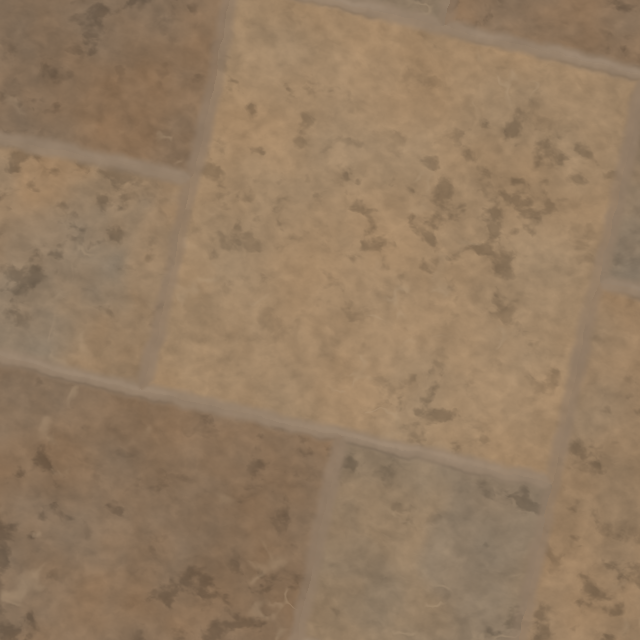
Reproduce this texture procedurally as a WebGL 1 fragment shader.

```glsl
precision highp float;
// Worn sandstone paving: large and small square slabs in a tilted pinwheel layout with soft mortar joints.

uniform vec2 u_resolution;

#define TILT 0.223                  // rotation of the paving, radians
#define BIG 0.655                   // side of a large slab
#define SMALL 0.335                 // side of a small slab
#define JOINT 0.0125                // half width of a mortar joint
#define ANCHOR vec2(0.224, 0.391)   // lower left corner of the central slab
#define PITS 0.17                   // strength of the dark pits
#define SCRATCHES 0.34              // strength of the pale flakes
#define MOTTLE 0.11                 // strength of the cloudy variation

const vec3 BUFF = vec3(0.628, 0.522, 0.404);
const vec3 BROWN = vec3(0.535, 0.438, 0.343);
const vec3 OLIVE = vec3(0.560, 0.480, 0.388);
const vec3 SLATE = vec3(0.515, 0.455, 0.385);
const vec3 CREAM = vec3(0.700, 0.605, 0.490);
const vec3 MORTAR = vec3(0.580, 0.500, 0.418);
const vec3 DUSK = vec3(0.563, 0.480, 0.398);

float hash(vec2 p) {
  vec3 h = fract(vec3(p.xyx) * 0.1031);
  h += dot(h, h.yzx + 33.33);
  return fract((h.x + h.y) * h.z);
}

float noise(vec2 p) {
  vec2 i = floor(p), f = fract(p);
  f = f * f * (3.0 - 2.0 * f);
  return mix(mix(hash(i), hash(i + vec2(1.0, 0.0)), f.x),
             mix(hash(i + vec2(0.0, 1.0)), hash(i + vec2(1.0, 1.0)), f.x), f.y);
}

float fbm(vec2 p) {
  float sum = 0.0, amp = 0.533;
  for (int k = 0; k < 4; k++) {
    sum += amp * noise(p);
    p = mat2(1.6, 1.2, -1.2, 1.6) * p + 17.3;
    amp *= 0.5;
  }
  return sum;
}

// Signed distance to a square with slightly worn corners
float slabDistance(vec2 p, float halfSide) {
  const float radius = 0.012;
  vec2 d = abs(p) - halfSide + radius;
  return length(max(d, 0.0)) + min(max(d.x, d.y), 0.0) - radius;
}

// Surface of one slab; 'local' is measured from its centre
vec3 stone(vec2 local, vec2 id, bool isBig) {
  vec2 p = local + 7.3 * id + (isBig ? 40.0 : 61.7);
  float family = floor(mod(id.x + 2.0 * id.y + 0.5, 4.0));
  float dark = smoothstep(0.5, 2.0, family);
  float patches = fbm(p * 5.0);
  float mottle = fbm(p * 19.0 + 5.0);
  float grain = fbm(p * vec2(60.0, 75.0));

  // Base tone, with grey weathering mostly on the small slabs
  vec3 color = mix(BUFF, BROWN, dark);
  float grey = 0.08;
  if (!isBig) {
    color = family > 2.5 ? mix(BUFF, BROWN, 0.3) : mix(OLIVE, SLATE, 0.5 * dark);
    grey = 0.60;
    color = mix(color, BUFF, 0.45 * smoothstep(0.5, 0.68, fbm(p * 6.0 + 9.0)));
  }
  color = mix(color, SLATE, grey * smoothstep(0.48, 0.72, patches));
  color *= 1.0 + MOTTLE * ((patches - 0.5) + 1.3 * (mottle - 0.5) + 1.5 * (grain - 0.5));
  color += vec3(0.025, 0.0, -0.020) * (fbm(p * 9.0 + 31.0) - 0.5) * (1.0 + dark);

  // Small ragged pits, gathered in loose clusters
  float cluster = smoothstep(0.32, 0.66, fbm(p * 7.0 + 23.0));
  float speck = fbm(p * vec2(34.0, 42.0) + 11.0);
  float pit = smoothstep(0.56, 0.80, speck + 0.10 * (cluster - 0.5));
  color *= 1.0 - PITS * pit * (0.25 + 0.75 * cluster);

  // Broken pale flakes along ragged crests
  vec2 bend = 0.05 * vec2(mottle, fbm(p * 21.0 + 53.0));
  float crest = 1.0 - abs(2.0 * noise((p + bend) * vec2(24.0, 34.0)) - 1.0);
  float region = smoothstep(0.52, 0.68, fbm(p * 7.0 + 71.0));
  float broken = smoothstep(0.45, 0.70, noise(p * 33.0 + 83.0));
  return mix(color, CREAM, SCRATCHES * smoothstep(0.72, 1.0, crest) * region * broken);
}

void main() {
  vec2 uv = gl_FragCoord.xy / u_resolution.y;
  float pixel = 1.0 / u_resolution.y;

  // Paving axes: x along the rows, y down the columns
  vec2 q = (uv - ANCHOR) * vec2(1.0, -1.0);
  float c = cos(TILT), s = sin(TILT);
  vec2 p = vec2(c * q.x + s * q.y, c * q.y - s * q.x + BIG);
  p += 0.010 * (vec2(noise(uv * 6.0), noise(uv * 6.0 + 19.0)) - 0.5);
  p += 0.010 * (vec2(fbm(uv * 38.0), fbm(uv * 38.0 + 47.0)) - 0.5);

  // Nearest slab in the lattice spanned by (BIG, SMALL) and (-SMALL, BIG)
  vec2 stepA = vec2(BIG, SMALL), stepB = vec2(-SMALL, BIG);
  vec2 cell = floor(vec2(dot(p, stepA), dot(p, stepB)) / dot(stepA, stepA));
  float nearest = 10.0;
  vec2 local = vec2(0.0), id = vec2(0.0);
  bool isBig = true;
  for (int j = -1; j <= 1; j++) {
    for (int i = -1; i <= 1; i++) {
      vec2 n = cell + vec2(float(i), float(j));
      vec2 large = p - n.x * stepA - n.y * stepB - 0.5 * BIG;
      vec2 little = large - vec2(0.5 * (BIG - SMALL), 0.5 * (BIG + SMALL));
      float dLarge = slabDistance(large, 0.5 * BIG);
      float dLittle = slabDistance(little, 0.5 * SMALL);
      if (dLarge < nearest) { nearest = dLarge; local = large; id = n; isBig = true; }
      if (dLittle < nearest) { nearest = dLittle; local = little; id = n; isBig = false; }
    }
  }
  vec3 color = stone(local, id, isBig);

  // Mortar: paler along the rows, with a faint ridge above and a shadow below
  vec2 edge = abs(local) - 0.5 * (isBig ? BIG : SMALL);
  float row = smoothstep(-0.006, 0.006, edge.y - edge.x);
  float across = sign(local.y) * edge.y / JOINT;
  float wear = smoothstep(0.3, 0.7, fbm(uv * 9.0 + 3.0));
  vec3 mortar = mix(DUSK, MORTAR, row) * (0.95 + 0.10 * fbm(uv * 45.0));
  mortar += row * wear * 0.035 * exp(-6.0 * (across + 0.25) * (across + 0.25));
  mortar *= 1.0 - row * wear * 0.13 * exp(-14.0 * (across - 0.9) * (across - 0.9));
  float soft = 0.0055 + pixel;
  float joint = smoothstep(-JOINT - soft, -JOINT + soft, nearest);
  color = mix(color, mortar, joint * mix(0.60 + 0.3 * wear, 0.90, row));

  gl_FragColor = vec4(clamp(color, 0.0, 1.0), 1.0);
}
```
